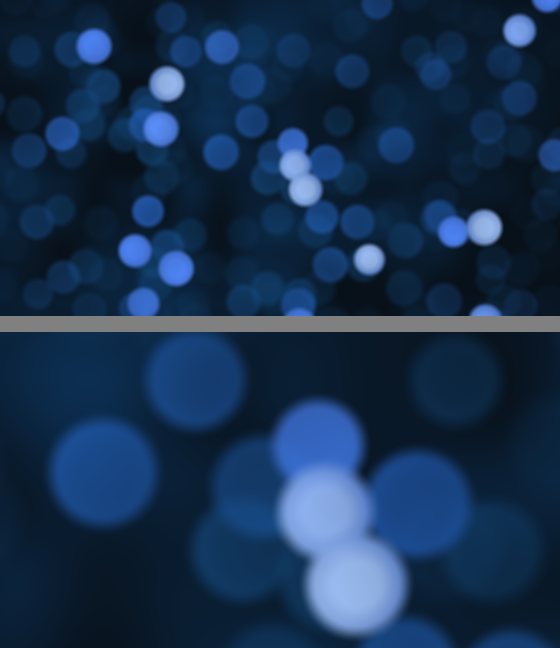
Top: the whole. Bottom: its middle third, enlarged.
This background is drawn by a Shadertoy shader. Its source:

```glsl
#define DISC_COUNT 200
#define RADIUS 0.051
#define EDGE_BLUR 0.0125
#define SCATTER 0.45
#define SHADOW vec3(0.030, 0.064, 0.098)
#define HAZE vec3(0.050, 0.200, 0.355)
#define FAINT vec3(0.075, 0.275, 0.470)
#define MEDIUM vec3(0.130, 0.350, 0.690)
#define GLOW vec3(0.310, 0.520, 0.970)
#define PALE vec3(0.620, 0.745, 0.950)

float hash(float n) {
    return fract(sin(n * 127.1 + 3.7) * 43758.5453);
}

float hash(vec2 p) {
    return fract(sin(dot(p, vec2(127.1, 311.7))) * 43758.5453);
}

float valueNoise(vec2 p) {
    vec2 cell = floor(p), f = fract(p);
    f = f * f * (3.0 - 2.0 * f);
    float low = mix(hash(cell), hash(cell + vec2(1, 0)), f.x);
    float high = mix(hash(cell + vec2(0, 1)), hash(cell + vec2(1, 1)), f.x);
    return mix(low, high, f.y);
}

// Ambient light: strongest left of centre, fading to the right and the corners
float ambient(vec2 uv) {
    vec2 q = (uv - vec2(0.39, 0.48)) / vec2(0.46, 0.70);
    return exp(-dot(q, q));
}

// Colour of a disc by its rank, from faintest (0) to brightest (1)
vec3 discTint(float rank) {
    vec3 tint = mix(FAINT, MEDIUM, smoothstep(0.60, 0.90, rank));
    tint = mix(tint, GLOW, smoothstep(0.89, 0.94, rank));
    return mix(tint, PALE, smoothstep(0.955, 0.985, rank));
}

void mainImage(out vec4 fragColor, in vec2 fragCoord) {
    vec2 p = fragCoord / iResolution.y;
    float aspect = iResolution.x / iResolution.y;
    vec2 uv = vec2(p.x / aspect, p.y);

    // Cloudy backdrop
    float cloud = 0.65 * valueNoise(p * 4.5 + 2.0) + 0.35 * valueNoise(p * 10.0 + 7.0);
    vec3 color = mix(SHADOW, HAZE, ambient(uv) * smoothstep(0.1, 0.9, cloud));

    // Defocused discs, painted from faint to bright
    for (int i = 0; i < DISC_COUNT; i++) {
        float id = float(i);
        float rank = (id + 0.5) / float(DISC_COUNT);

        // Low-discrepancy spread with random jitter, slightly past the borders
        vec2 jitter = vec2(hash(id), hash(id + 201.3)) * SCATTER;
        vec2 spot = fract(id * vec2(0.7549, 0.5698) + jitter) * 1.08 - 0.04;
        vec2 center = spot * vec2(aspect, 1.0);
        vec2 offset = p - center;

        float radius = RADIUS * mix(0.92, 1.1, hash(id + 417.9));
        float dist = length(offset);
        float blur = EDGE_BLUR * mix(1.3, 0.8, rank);
        float mask = 1.0 - smoothstep(radius - blur, radius + blur, dist);

        // Faint discs gather where the ambient light is strong
        float bright = smoothstep(0.87, 0.945, rank);
        float edge = smoothstep(0.4, 0.95, dist / radius);
        float light = ambient(spot) * mix(0.45, 1.35, valueNoise(center * 4.0 + 5.0));
        float opacity = mix(0.16, 0.66, smoothstep(0.15, 0.92, rank));
        opacity *= min(0.18 + light, 1.2) * (0.92 + 0.08 * edge);
        opacity = mix(opacity, 0.93, bright);

        // Bright discs shade towards blue on one side
        float angle = 6.2832 * hash(id + 633.1);
        float side = dot(offset, vec2(cos(angle), sin(angle))) / radius;
        vec3 tint = discTint(rank) * (1.0 + 0.08 * side);
        tint = mix(tint, GLOW, bright * edge * (0.28 - 0.22 * side));
        tint *= 1.0 - 0.1 * bright * edge;

        color = mix(color, tint, mask * opacity);
    }

    fragColor = vec4(color, 1.0);
}
```
